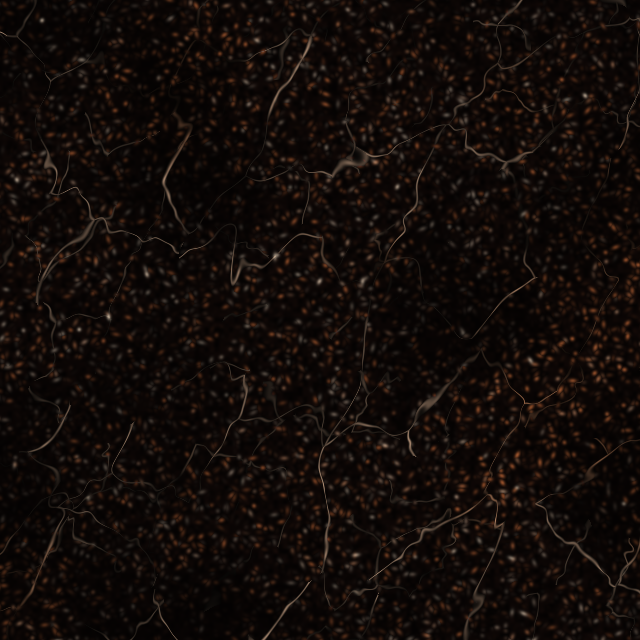
This texture is drawn by a Shadertoy shader. Its source:

```glsl
// Near-black aged surface with fine brown grain and a broken web of thin pale cracks.

const vec3 BASE_COLOR   = vec3(0.014, 0.007, 0.006);
const vec3 RUST_COLOR   = vec3(0.46, 0.25, 0.13);
const vec3 ASH_COLOR    = vec3(0.38, 0.35, 0.31);
const vec3 CRACK_COLOR  = vec3(0.62, 0.50, 0.41);
const vec3 SPARK_COLOR  = vec3(0.72, 0.66, 0.58);

const vec2  CRACK_DIR    = vec2(0.56, 0.83);  // main direction of the cracks
const vec2  MAIN_SCALE   = vec2(5.0, 8.0);    // cells per canvas, along and across
const vec2  BRANCH_SCALE = vec2(9.0, 12.0);
const float MAIN_KEEP    = 0.68;              // share of cell edges that crack
const float BRANCH_KEEP  = 0.32;
const float CRACK_WIDTH  = 0.0021;
const float GRAIN_SCALE  = 105.0;
const float SPARK_SCALE  = 30.0;

vec3 hash(vec2 p) {
    vec3 q = fract(vec3(p.xyx + 41.0) * vec3(0.1031, 0.1030, 0.0973));
    q += dot(q, q.yxz + 33.33);
    return fract((q.xxy + q.yzz) * q.zyx);
}

float noise(vec2 p) {
    vec2 i = floor(p), f = fract(p);
    f = f * f * (3.0 - 2.0 * f);
    return mix(mix(hash(i).x, hash(i + vec2(1, 0)).x, f.x),
               mix(hash(i + vec2(0, 1)).x, hash(i + vec2(1, 1)).x, f.x), f.y);
}

float fbm(vec2 p) {
    return 0.55 * noise(p) + 0.3 * noise(p * 2.1 + 7.3) + 0.15 * noise(p * 4.3 + 19.1);
}

vec2 cellPoint(vec2 cell, float seed) {
    return cell + 0.06 + 0.88 * hash(cell + seed).xy;
}

// Borders of stretched Voronoi cells, each border kept or dropped by its own hash.
float cracks(vec2 p, vec2 scale, float keep, float seed) {
    vec2 q = vec2(dot(p, CRACK_DIR), dot(p, vec2(-CRACK_DIR.y, CRACK_DIR.x))) * scale;
    q += 0.42 * (vec2(noise(q * 1.9 + seed), noise(q * 1.9 + seed + 31.0)) - 0.5);
    q += 0.15 * (vec2(noise(q * 6.0 + 11.0), noise(q * 6.0 + 53.0)) - 0.5);

    vec2 home = floor(q), nearest = home;
    float best = 9.0;
    for (int y = -1; y <= 1; y++)
    for (int x = -1; x <= 1; x++) {
        vec2 cell = home + vec2(x, y);
        float d = length(cellPoint(cell, seed) - q);
        if (d < best) { best = d; nearest = cell; }
    }

    vec2 a = cellPoint(nearest, seed);
    float line = 0.0;
    for (int y = -2; y <= 2; y++)
    for (int x = -2; x <= 2; x++) {
        if (x == 0 && y == 0) continue;
        vec2 cell = nearest + vec2(x, y);
        vec2 b = cellPoint(cell, seed);
        vec2 normal = normalize(b - a);
        float d = dot(0.5 * (a + b) - q, normal) / length(normal * scale);
        vec3 h = hash(nearest + cell + seed * 3.0);
        float strength = step(h.x, keep) * mix(0.4, 1.0, h.y);
        float r = d / (CRACK_WIDTH * mix(0.8, 1.15, h.z));
        line = max(line, strength * exp(-r * r));
    }
    return line;
}

// Scattered soft ellipses; returns brightness and a random tint.
vec2 grains(vec2 p, float rarity, float size, float seed) {
    vec2 home = floor(p), result = vec2(0.0);
    for (int y = -1; y <= 1; y++)
    for (int x = -1; x <= 1; x++) {
        vec2 cell = home + vec2(x, y);
        vec3 h = hash(cell + seed), k = hash(cell + seed + 137.0);
        vec2 d = p - cell - h.xy;
        float angle = 6.283 * k.x;
        vec2 axis = vec2(cos(angle), sin(angle));
        d = vec2(dot(d, axis), dot(d, vec2(-axis.y, axis.x)));
        d /= size * vec2(mix(1.0, 1.9, k.y), 1.0);
        float glow = pow(h.z, rarity) * exp(-dot(d, d));
        if (glow > result.x) result = vec2(glow, k.z);
    }
    return result;
}

void mainImage(out vec4 fragColor, in vec2 fragCoord) {
    vec2 p = fragCoord / iResolution.y;

    // Broad patches of dense grain, rust and emptiness
    float density = smoothstep(0.22, 0.68, fbm(p * 4.0 + 3.0));
    float rust = smoothstep(0.5, 0.78, fbm(p * 3.5 + 23.0));

    // Dim ground and fine grain
    vec3 color = BASE_COLOR;
    color += vec3(0.045, 0.022, 0.016) * noise(p * 130.0) * (0.35 + 0.65 * density);
    vec2 grain = grains(p * GRAIN_SCALE, 4.0, 0.36, 5.0);
    vec3 grainColor = mix(RUST_COLOR, ASH_COLOR, smoothstep(0.25, 0.8, grain.y - 0.4 * rust));
    color += grainColor * grain.x * (0.3 + 0.6 * density + 0.35 * rust);

    // Cracks, beaded along their length and fading in and out
    float bead = 0.45 + 0.75 * noise(p * 75.0 + 9.0);
    float fade = 0.25 + 0.75 * smoothstep(0.25, 0.6, noise(p * 9.0 + 61.0));
    float line = cracks(p, MAIN_SCALE, MAIN_KEEP, 13.0);
    line = max(line, 0.55 * cracks(p, BRANCH_SCALE, BRANCH_KEEP, 71.0));
    vec3 lineColor = mix(CRACK_COLOR, RUST_COLOR * 1.25, 0.55 * rust);
    color = max(color, lineColor * line * bead * fade);

    // Rare pale flecks
    vec2 spark = grains(p * SPARK_SCALE, 22.0, 0.1, 211.0);
    color += SPARK_COLOR * spark.x * 0.8;

    fragColor = vec4(color, 1.0);
}
```
